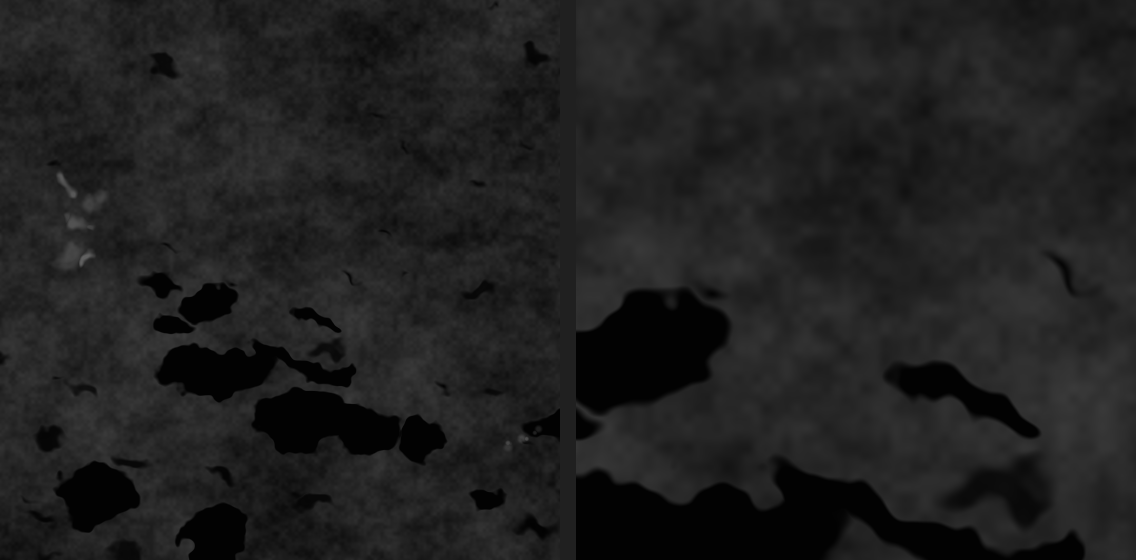
Left, the full canvas; right, a detail of the centre.
This texture is drawn by a Shadertoy shader. Its source:

```glsl
// Dark mottled stone-like tissue with black ragged cavities, small pores and a few pale flecks.

const float BASE_GRAY   = 0.137;
const float CAVITY_GRAY = 0.006;
const float FLECK_GRAY  = 0.42;
const float HALO_GAIN   = 0.022;   // lighter tissue around the cavities
const float HALO_WIDTH  = 0.075;
const float EDGE        = 0.0028;  // softness of cavity borders
const float PORE_TILT   = -0.2;
const vec2  FLECK_HOME  = vec2(0.145, 0.60);
const vec2  STREAK_HOME = vec2(0.935, 0.218);

vec2 hash2(vec2 p) {
    vec3 q = fract(p.xyx * vec3(0.1031, 0.1030, 0.0973));
    q += dot(q, q.yzx + 33.33);
    return fract((q.xx + q.yz) * q.zy);
}

float valueNoise(vec2 p) {
    vec2 i = floor(p), f = fract(p);
    f = f * f * (3.0 - 2.0 * f);
    float low  = mix(hash2(i).x, hash2(i + vec2(1, 0)).x, f.x);
    float high = mix(hash2(i + vec2(0, 1)).x, hash2(i + vec2(1, 1)).x, f.x);
    return mix(low, high, f.y) - 0.5;
}

mat2 turn(float a) {
    return mat2(cos(a), -sin(a), sin(a), cos(a));
}

// Ragged displacement: layered sines for the lobes, noise for the fine bays
vec2 ragged(vec2 p) {
    vec2 lobes = sin(p.yx * vec2(47.0, 39.0) + 2.0 * sin(p * 31.0));
    vec2 bays  = vec2(valueNoise(p * 38.0), valueNoise(p * 38.0 + 71.0));
    vec2 nicks = vec2(valueNoise(p * 95.0 + 13.0), valueNoise(p * 95.0 + 57.0));
    return p + 0.006 * lobes + 0.028 * bays + 0.008 * nicks;
}

float ellipse(vec2 p, vec2 radius) {
    return (length(p / radius) - 1.0) * min(radius.x, radius.y);
}

// Row of ellipses whose size changes evenly from first to last
float chain(vec2 p, vec2 first, vec2 stride, vec2 firstRadius, vec2 lastRadius, int count) {
    float d = 1.0;
    for (int i = 0; i < count; i++) {
        float t = float(i) / float(count - 1);
        d = min(d, ellipse(p - first - stride * float(i), mix(firstRadius, lastRadius, t)));
    }
    return d;
}

float capsule(vec2 p, vec2 a, vec2 b, float radius) {
    vec2 ab = b - a;
    return length(p - a - ab * clamp(dot(p - a, ab) / dot(ab, ab), 0.0, 1.0)) - radius;
}

float cavities(vec2 p) {
    float d = ellipse(p - vec2(0.385, 0.335), vec2(0.103, 0.047));
    d = min(d, capsule(p, vec2(0.46, 0.368), vec2(0.62, 0.325), 0.014));
    d = min(d, chain(p, vec2(0.54, 0.250), vec2(0.105, -0.016), vec2(0.086, 0.054), vec2(0.040, 0.041), 3));
    d = min(d, chain(p, vec2(0.17, 0.115), vec2(0.215, -0.085), vec2(0.076, 0.048), vec2(0.052, 0.070), 2));
    d = min(d, chain(p, vec2(0.31, 0.425), vec2(0.065, 0.035), vec2(0.034, 0.021), vec2(0.042, 0.031), 2));
    d = min(d, chain(p, vec2(0.98, 0.250), vec2(-0.11, -0.135), vec2(0.045, 0.016), vec2(0.032, 0.024), 2));
    return min(d, capsule(p, vec2(0.535, 0.432), vec2(0.60, 0.410), 0.011));
}

// Sparse cellular scatter of flat, tilted pores; returns their darkness
float pores(vec2 p, float cells, float share, float size) {
    vec2 q = turn(PORE_TILT) * p * cells;
    float dark = 0.0;
    for (int y = -1; y <= 1; y++)
    for (int x = -1; x <= 1; x++) {
        vec2 id = floor(q) + vec2(x, y);
        vec2 place = hash2(id + 19.0), traits = hash2(id + 83.0);
        if (traits.x > share) continue;
        vec2 radius = size * mix(0.4, 1.0, traits.y) * vec2(1.0, 0.42);
        float d = ellipse((q - id - 0.2 - 0.6 * place) / cells, radius);
        dark = max(dark, smoothstep(0.005, -0.005, d) * mix(0.65, 1.0, place.y));
    }
    return dark;
}

// Soft pale grains gathered around a point
float flecks(vec2 p, vec2 home, vec2 spread, float size) {
    float glow = 0.0;
    for (int i = 0; i < 8; i++) {
        vec2 offset = hash2(vec2(i, 5)) - 0.5, traits = hash2(vec2(i, 41));
        float d = length(p - home - offset * spread) / (size * mix(0.6, 1.3, traits.x));
        glow = max(glow, mix(0.35, 1.0, traits.y) * smoothstep(1.3, 0.3, d));
    }
    return glow;
}

// Cloudy mottling, slightly stretched sideways
float mottle(vec2 p) {
    vec2 q = turn(0.15) * p * vec2(0.8, 1.2);
    return 0.075 * valueNoise(q * 5.0) + 0.065 * valueNoise(q * 13.0 + 7.0)
         + 0.055 * valueNoise(q * 34.0 + 3.0) + 0.050 * valueNoise(p * 85.0 + 29.0)
         + 0.030 * valueNoise(p * 170.0 + 11.0);
}

void mainImage(out vec4 fragColor, in vec2 fragCoord) {
    vec2 p = fragCoord / iResolution.y;
    vec2 torn = ragged(p);
    float d = cavities(torn);

    float gray = BASE_GRAY - 0.006 + mottle(p) + HALO_GAIN * exp(-max(d, 0.0) / HALO_WIDTH);
    gray = max(gray, 0.05);

    float pale = flecks(torn, FLECK_HOME, vec2(0.06, 0.15), 0.017);
    vec2 along = turn(0.45) * (p - STREAK_HOME);
    pale = max(pale, 0.7 * flecks(along, vec2(0.0), vec2(0.075, 0.008), 0.007));

    float dark = max(pores(torn, 7.0, 0.26, 0.042), pores(torn, 19.0, 0.05, 0.013));
    dark = max(dark, smoothstep(EDGE, -EDGE, d));

    gray = mix(gray, CAVITY_GRAY, dark);
    gray = mix(gray, FLECK_GRAY, pale * 0.85);
    fragColor = vec4(vec3(gray), 1.0);
}
```
